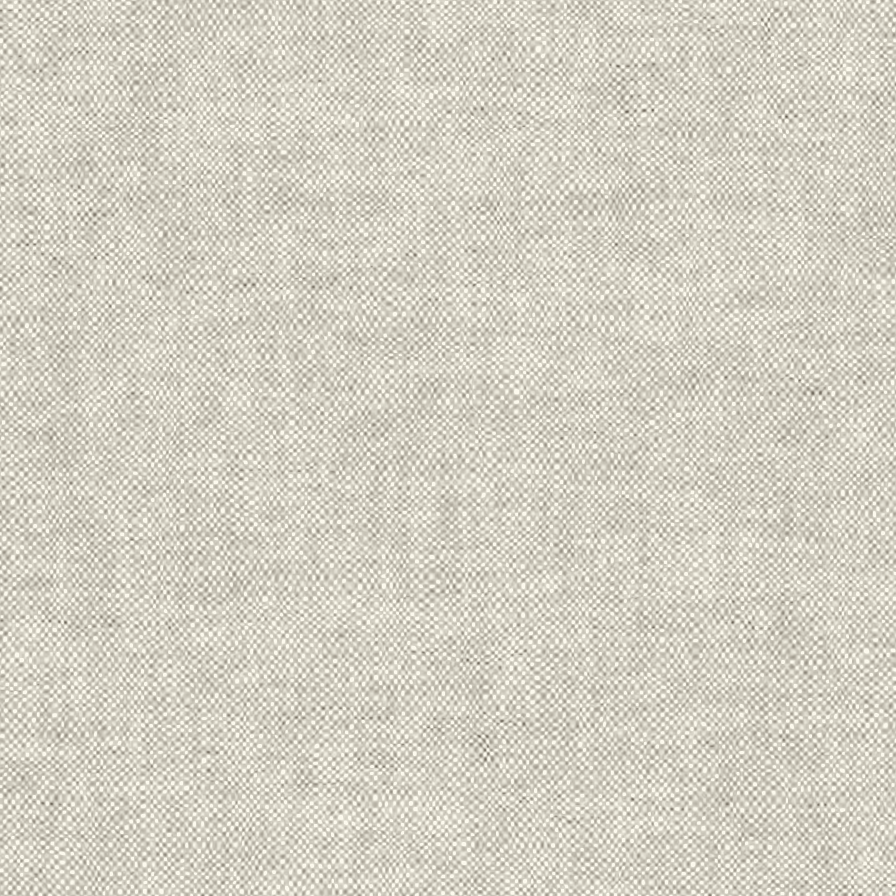
Reproduce this texture procedurally as a three.js fragment shader.

```glsl
// Draws a fine plain-weave linen cloth in pale, undyed flax tones.
varying vec2 vUv;

const float PI = 3.14159265;
const vec2 THREADS = vec2(218.0, 194.0);      // warp and weft threads per canvas
const vec3 FLAX_SHADE = vec3(0.69, 0.67, 0.62);
const vec3 FLAX_LIGHT = vec3(0.98, 0.97, 0.92);

float hash(vec2 p) {
  vec3 q = fract(vec3(p.xyx) * 0.1031);
  q += dot(q, q.yzx + 33.33);
  return fract((q.x + q.y) * q.z);
}

// Smooth value noise, from 0 to 1.
float noise(vec2 p) {
  vec2 cell = floor(p);
  vec2 f = fract(p);
  f = f * f * (3.0 - 2.0 * f);
  float low = mix(hash(cell), hash(cell + vec2(1.0, 0.0)), f.x);
  float high = mix(hash(cell + vec2(0.0, 1.0)), hash(cell + vec2(1.0, 1.0)), f.x);
  return mix(low, high, f.y);
}

// Noise centred on zero, offset by a seed.
float drift(vec2 p, float seed) {
  return noise(p + seed) - 0.5;
}

// Thread coordinates with wandering yarns.
vec2 threadSpace(vec2 uv) {
  vec2 p = uv * THREADS;
  p += 1.6 * vec2(drift(uv * vec2(24.0, 9.0), 11.0), drift(uv * vec2(9.0, 24.0), 47.0));
  p += 0.65 * vec2(drift(p * vec2(0.5, 0.25), 83.0), drift(p * vec2(0.25, 0.5), 29.0));
  return p;
}

// Raised grains are positive, hollows between them negative.
float weave(vec2 p, float slub) {
  vec2 cell = floor(p + 0.5);
  float relief = cos(PI * p.x) * cos(PI * p.y);
  float grain = hash(cell + 5.0);
  float raised = 0.68 * (0.5 + grain);
  float hollow = 0.4 * (0.35 + 1.3 * grain) + 0.6 * slub;
  return relief > 0.0 ? raised * pow(relief, 0.85) : hollow * relief;
}

// Uneven yarn: short single-thread streaks, faint bands and clouds.
float yarnTone(vec2 uv, vec2 p) {
  float streaks = 0.2 * drift(p * vec2(0.12, 1.0), 17.0)
                + 0.17 * drift(p * vec2(1.0, 0.12), 61.0);
  float bands = 0.08 * drift(uv * vec2(5.0, 60.0), 31.0)
              + 0.08 * drift(uv * vec2(60.0, 5.0), 73.0);
  float clouds = 0.04 * drift(uv * 7.0, 7.0) + 0.08 * drift(uv * 26.0, 91.0);
  return streaks + bands + clouds;
}

void main() {
  vec2 p = threadSpace(vUv);

  // Sparse dark dashes where a weft yarn thins out.
  float dash = smoothstep(0.74, 0.95, noise(p * vec2(0.22, 0.9) + 131.0));
  float slub = dash * smoothstep(0.5, 0.8, noise(vUv * vec2(6.0, 30.0) + 19.0));

  float fibre = 0.34 * drift(p * 2.1, 53.0);
  float tone = 0.43 + weave(p, slub) + yarnTone(vUv, p) + fibre - 0.1 * slub;

  vec3 cloth = mix(FLAX_SHADE, FLAX_LIGHT, min(tone, 1.04));
  gl_FragColor = vec4(clamp(cloth, 0.0, 1.0), 1.0);
}
```
